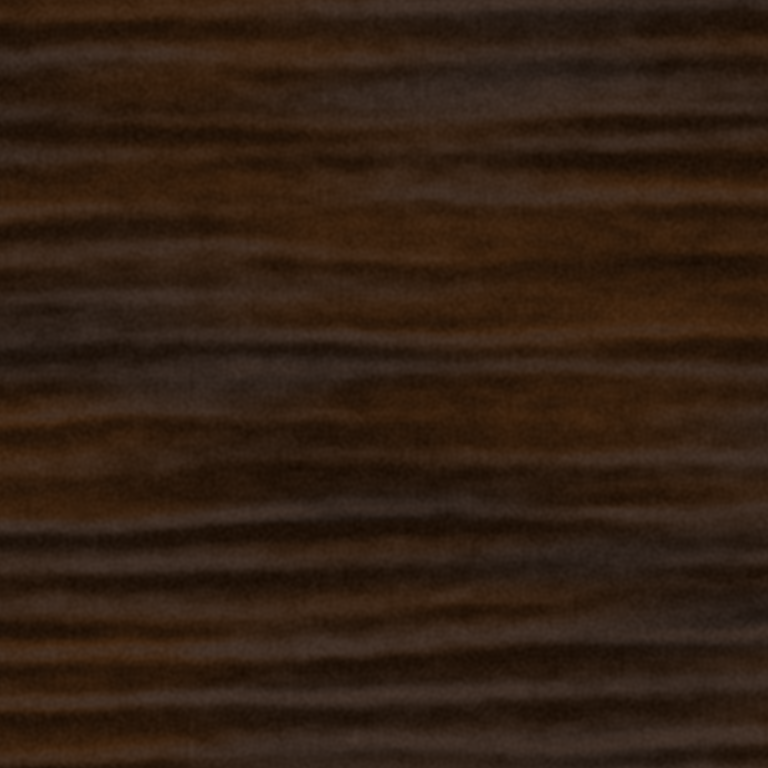
This texture is drawn by a WebGL 1 fragment shader. Its source:

```glsl
precision highp float;

uniform vec2 u_resolution;

#define RIDGE_COUNT 17.0
#define RIDGE_WIDTH 0.15
#define RIDGE_CONTRAST 0.42
#define FIBRE_SCALE vec2(1.6, 25.0)
#define FIBRE_CONTRAST 0.8
#define REGION_SCALE vec2(1.3, 4.5)
#define REGION_CONTRAST 1.2
#define LIGHT_OFFSET 0.012
#define TILT 0.022
#define WAVINESS 0.014
#define GRAIN 0.036

const vec3 DARK_BROWN = vec3(0.118, 0.064, 0.024);
const vec3 WARM_BROWN = vec3(0.274, 0.158, 0.064);
const vec3 COOL_SHADE = vec3(0.130, 0.096, 0.077);
const vec3 GREY_SHEEN = vec3(0.256, 0.190, 0.152);

// Random gradient for a lattice cell
vec2 gradient(vec2 cell) {
  vec3 h = fract(cell.xyx * vec3(0.1031, 0.1030, 0.0973));
  h += dot(h, h.yzx + 33.33);
  return fract((h.xx + h.yz) * h.zy) * 2.0 - 1.0;
}

float gradientNoise(vec2 p) {
  vec2 cell = floor(p);
  vec2 f = p - cell;
  vec2 w = f * f * f * (f * (f * 6.0 - 15.0) + 10.0);
  vec2 e = vec2(1.0, 0.0);
  float a = dot(gradient(cell), f);
  float b = dot(gradient(cell + e.xy), f - e.xy);
  float c = dot(gradient(cell + e.yx), f - e.yx);
  float d = dot(gradient(cell + e.xx), f - e.xx);
  return mix(mix(a, b, w.x), mix(c, d, w.x), w.y);
}

float bell(float x, float width) {
  x /= width;
  return exp(-0.5 * x * x);
}

// Long ridges: x is the pale lip, y the dark groove just below it
vec2 ridges(vec2 p) {
  float y = p.y * RIDGE_COUNT;
  vec2 lines = vec2(0.0);
  for (int i = -1; i <= 1; i++) {
    float row = floor(y) + float(i);
    vec2 seed = gradient(vec2(row + 40.0, 9.0));
    float bend = gradientNoise(vec2(p.x * 3.0, row * 7.37 + 0.4));
    float d = y - row - 0.5 - 0.28 * seed.x - 0.4 * bend;
    float lip = 0.65 + 0.3 * seed.y + 1.3 * gradientNoise(vec2(p.x * 1.7 + 5.2, row * 5.41 + 0.5));
    float groove = 0.65 + 0.3 * seed.y + 1.6 * gradientNoise(vec2(p.x * 2.6 + 8.7, row * 3.83 + 0.5));
    lines.x += max(lip, 0.0) * bell(d, RIDGE_WIDTH);
    lines.y += max(groove, 0.0) * bell(d + 2.3 * RIDGE_WIDTH, 1.1 * RIDGE_WIDTH);
  }
  return lines;
}

// Fibres rise slightly to the right and waver
vec2 bendFibres(vec2 p) {
  p.y -= TILT * p.x;
  p.y += WAVINESS * gradientNoise(p * vec2(2.5, 3.0) + 3.1);
  p.y += 0.3 * WAVINESS * gradientNoise(p * vec2(9.0, 12.0) + 17.9);
  return p;
}

void main() {
  vec2 uv = gl_FragCoord.xy / u_resolution.y;
  vec2 p = bendFibres(uv);
  vec2 lines = ridges(p);

  // Weaker fibres between the ridges, lit from the same side
  vec2 fibre = p * FIBRE_SCALE + 7.3;
  float slope = gradientNoise(fibre)
              - gradientNoise(fibre - vec2(0.0, LIGHT_OFFSET * FIBRE_SCALE.y));

  // Broad warm and cool areas, narrow stained bands and soft mottling
  float warmth = gradientNoise(p * REGION_SCALE + 11.4);
  float stain = gradientNoise(p * vec2(2.4, 17.0) + 41.8);
  float brightness = gradientNoise(p * vec2(2.0, 6.0) + 83.6);
  float mottle = gradientNoise(uv * vec2(20.0, 46.0) + 61.2);

  float tone = 0.5 + RIDGE_CONTRAST * (lines.x - lines.y) + FIBRE_CONTRAST * slope
             + 0.4 * brightness + 0.3 * warmth + 0.3 * mottle;
  float sheen = 0.38 + RIDGE_CONTRAST * (1.2 * lines.x - 0.6 * lines.y)
              + 0.5 * slope - REGION_CONTRAST * warmth - 0.8 * stain + 0.3 * mottle;
  tone = smoothstep(-0.1, 1.1, tone);
  sheen = smoothstep(0.0, 1.0, sheen);

  vec3 wood = mix(DARK_BROWN, WARM_BROWN, tone);
  vec3 worn = mix(COOL_SHADE, GREY_SHEEN, tone);
  vec3 color = mix(wood, worn, sheen);

  // Faint fine grain
  color += GRAIN * (gradientNoise(uv * 150.0) + 0.6 * gradientNoise(uv * 70.0 + 5.0));

  gl_FragColor = vec4(clamp(color, 0.0, 1.0), 1.0);
}
```
